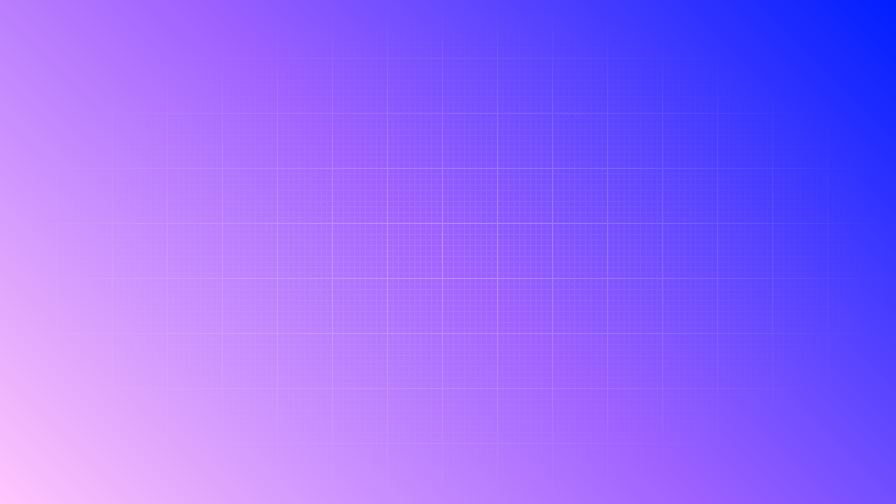
Reproduce this background procedurally as a Shadertoy shader.

```glsl
// Box-filtered coverage of repeated horizontal and vertical lines
float gridLines(vec2 p, float spacing, float width, float pixel) {
    vec2 dist = abs(fract(p / spacing + 0.5) - 0.5) * spacing;
    vec2 cover = clamp((0.5 * (width + pixel) - dist) / pixel, 0.0, min(1.0, width / pixel));
    return max(cover.x, cover.y);
}

void mainImage(out vec4 fragColor, in vec2 fragCoord) {
    vec2 uv = fragCoord / iResolution.xy;
    vec2 p = fragCoord / iResolution.y;
    float pixel = 1.0 / iResolution.y;

    // Diagonal gradient through three colours
    vec3 pink = vec3(1.0, 0.78, 0.99);
    vec3 purple = vec3(0.62, 0.38, 1.0);
    vec3 blue = vec3(0.0, 0.12, 1.0);
    float diagonal = (p.x + p.y) / (iResolution.x / iResolution.y + 1.0);
    vec3 color = mix(pink, purple, clamp(diagonal * 2.0, 0.0, 1.0));
    color = mix(color, blue, clamp(diagonal * 2.0 - 1.0, 0.0, 1.0));

    // Fine and coarse grids, fading out in an ellipse
    float fade = clamp(1.0 - length(uv - 0.5) * 2.0, 0.0, 1.0);
    vec2 gridPoint = p - vec2(0.878, 0.4475);
    float fine = gridLines(gridPoint, 0.01092, 0.0021, pixel);
    float coarse = gridLines(gridPoint, 0.1092, 0.0022, pixel);
    color = mix(color, vec3(1.0), fade * max(0.1 * fine, 0.3 * coarse));

    fragColor = vec4(color, 1.0);
}
```
